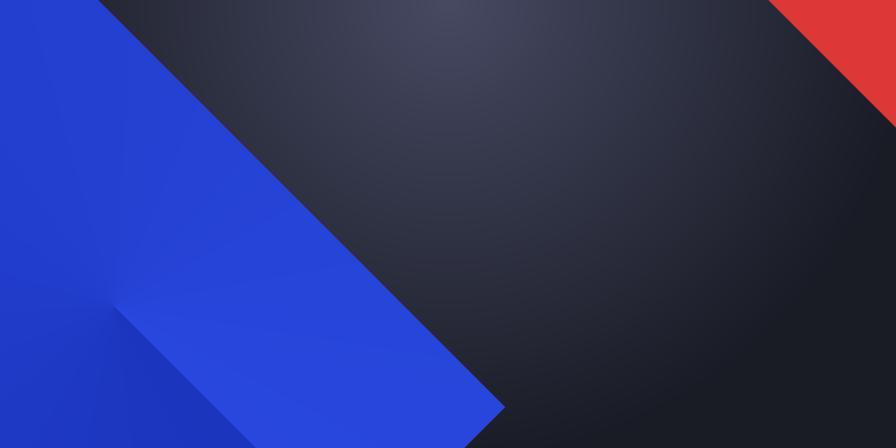
A Shadertoy shader for this background:

```glsl
// Diagonal blue sheet with a conic fold and a red corner over a dark radial glow.

#define GLOW_CENTER vec2(1.0, 1.0)
#define GLOW_RADIUS 1.03
#define FOLD_CENTER vec2(0.256, 0.315)
#define SHEET_EDGE 1.219
#define SHEET_END 1.0365
#define RED_EDGE 2.715

const float TAU = 6.2831853;
const vec3 GLOW_INNER = vec3(0.275, 0.290, 0.385);
const vec3 GLOW_OUTER = vec3(0.098, 0.106, 0.145);
const vec3 BLUE_LIGHT = vec3(0.160, 0.280, 0.868);
const vec3 BLUE_DARK = vec3(0.106, 0.206, 0.740);
const vec3 RED = vec3(0.865, 0.220, 0.215);

// Soft coverage of a shape, where distance is negative inside
float coverage(float dist, float pixel) {
    return smoothstep(pixel, -pixel, dist);
}

// Conic sweep that starts and ends on a seam toward the lower right
vec3 foldedBlue(vec2 p, float pixel) {
    vec2 d = p - FOLD_CENTER;
    float along = (d.x - d.y) * sqrt(0.5);
    float across = (d.x + d.y) * sqrt(0.5);
    float sweep = fract(atan(across, along) / TAU);
    if (along > 0.0 && abs(across) < pixel) sweep = coverage(across, pixel);
    return mix(BLUE_LIGHT, BLUE_DARK, sweep);
}

void mainImage(out vec4 fragColor, in vec2 fragCoord) {
    // Canvas height is one unit
    vec2 p = fragCoord / iResolution.y;
    float pixel = 0.75 / iResolution.y;

    // Signed distances to the two diagonal directions
    float falling = (p.x + p.y) * sqrt(0.5);
    float rising = (p.x - p.y) * sqrt(0.5);

    // Backdrop glow
    float glow = clamp(length(p - GLOW_CENTER) / GLOW_RADIUS, 0.0, 1.0);
    vec3 color = mix(GLOW_INNER, GLOW_OUTER, glow);

    // Blue sheet, cut square at its lower end
    float sheet = max(falling - SHEET_EDGE * sqrt(0.5), rising - SHEET_END * sqrt(0.5));
    color = mix(color, foldedBlue(p, pixel), coverage(sheet, pixel));

    // Red corner
    color = mix(color, RED, coverage(RED_EDGE * sqrt(0.5) - falling, pixel));

    fragColor = vec4(color, 1.0);
}
```
